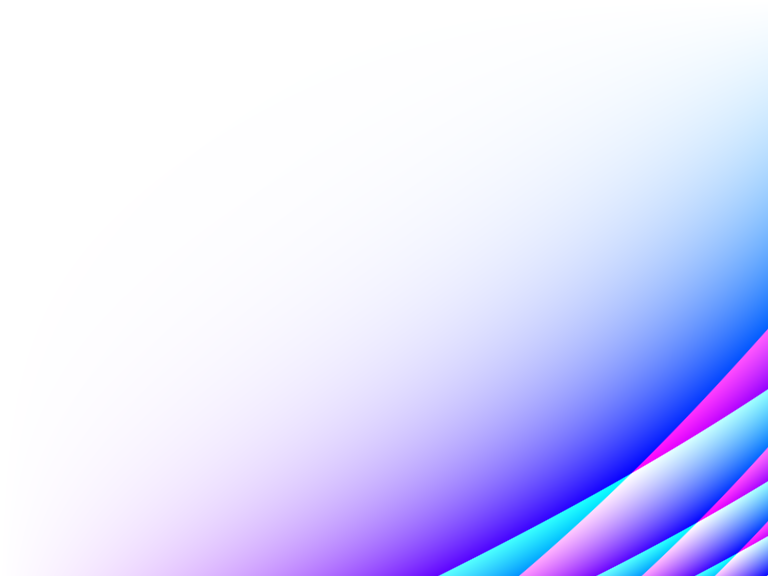
This background is drawn by a Shadertoy shader. Its source:

```glsl
// Wrapped corner gradients: white fades to pink, cyan and blue, then splits into bright
// slivers at the lower right. Two mirrored growth fields wrap once per band; one removes
// red and the other removes green, while blue stays full.

const float BAND_COUNT = 4.0;   // bands reached at the lower right corner
const float STEEP_RATE = 4.15;  // growth rate along a field's main axis
const float GENTLE_RATE = 2.88; // growth rate along its other axis
const float DIAGONAL_FADE = 2.6; // extra fading away from both edges
const float MIN_WIDTH = 1e-5;   // guards the division in flat areas

// Exponential rise from 0 at t = 0 to 1 at t = 1
float growth(float t, float rate) {
    return (exp(rate * t) - 1.0) / (exp(rate) - 1.0);
}

// Sawtooth whose drop is smoothed over about one pixel
vec2 smoothSaw(vec2 phase) {
    vec2 ramp = fract(phase);
    vec2 width = max(fwidth(phase), vec2(MIN_WIDTH));
    return min(ramp, (1.0 - ramp) / width);
}

void mainImage(out vec4 fragColor, in vec2 fragCoord) {
    vec2 uv = fragCoord / iResolution.xy;

    // Nearness to the lower right corner along each axis
    vec2 near = vec2(uv.x, 1.0 - uv.y);
    vec2 away = 1.0 - near;

    // Mirrored fields: x drives red, y drives green
    vec2 field = vec2(
        growth(near.x, STEEP_RATE) * growth(near.y, GENTLE_RATE),
        growth(near.y, STEEP_RATE) * growth(near.x, GENTLE_RATE));
    field *= BAND_COUNT * exp(-DIAGONAL_FADE * away.x * away.y);

    // Subtract the wrapped fields from white
    vec2 redGreen = 1.0 - smoothSaw(field);
    fragColor = vec4(redGreen, 1.0, 1.0);
}
```
